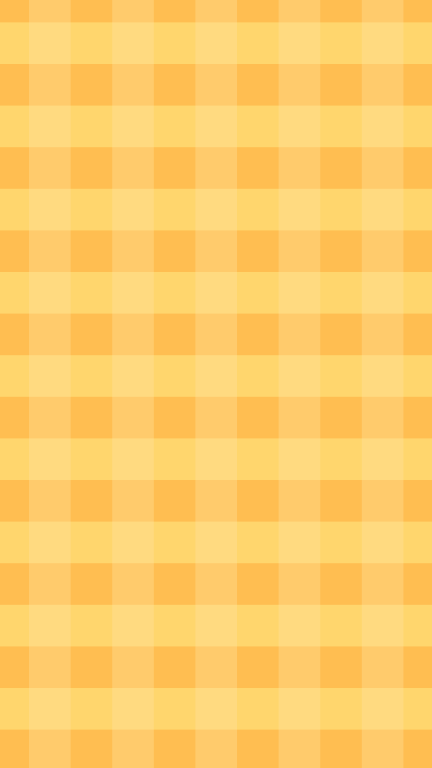
A WebGL 2 fragment shader for this pattern:

```glsl
#version 300 es
precision highp float;
// Warm gingham: pale vertical stripes crossing yellow horizontal bands on orange.

uniform vec2 u_resolution;
out vec4 fragColor;

// Lengths are fractions of the canvas width.
const float PERIOD = 0.1926;                       // one stripe plus one gap
const float STRIPE_SHARE = 0.5;                    // stripe width within a period
const vec2 STRIPE_CENTER = vec2(0.1153, 0.1370);   // center of the first stripe on each axis

const vec3 ORANGE = vec3(1.000, 0.745, 0.318);
const vec3 PALE_ORANGE = vec3(1.000, 0.796, 0.424);
const vec3 YELLOW = vec3(1.000, 0.839, 0.427);
const vec3 PALE_YELLOW = vec3(1.000, 0.855, 0.502);

// Coverage of the repeating stripes on both axes, with edges one pixel soft.
vec2 stripeCoverage(vec2 p, float pixel) {
    vec2 offset = (fract((p - STRIPE_CENTER) / PERIOD + 0.5) - 0.5) * PERIOD;
    vec2 inside = 0.5 * STRIPE_SHARE * PERIOD - abs(offset);
    return clamp(inside / pixel + 0.5, 0.0, 1.0);
}

void main() {
    vec2 p = gl_FragCoord.xy / u_resolution.x;
    vec2 stripe = stripeCoverage(p, 1.0 / u_resolution.x);

    // Each crossing has its own blended tone.
    vec3 orangeRow = mix(ORANGE, PALE_ORANGE, stripe.x);
    vec3 yellowRow = mix(YELLOW, PALE_YELLOW, stripe.x);
    fragColor = vec4(mix(orangeRow, yellowRow, stripe.y), 1.0);
}
```
